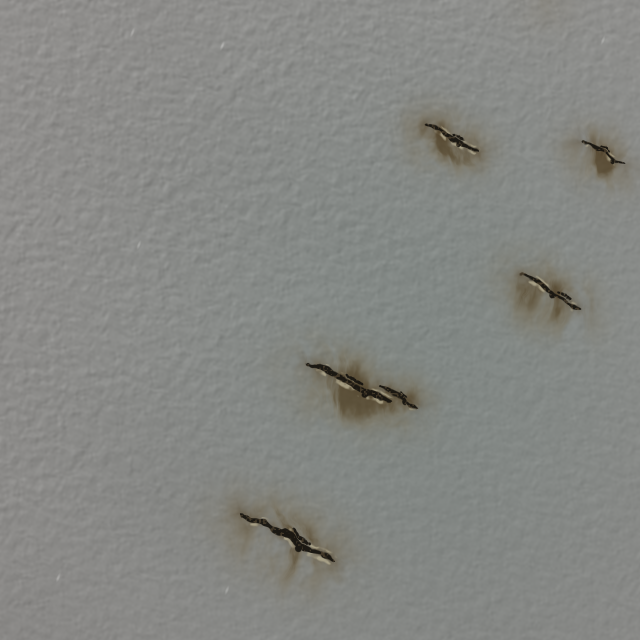
Give the GLSL for this texture, as a WebGL 2 fragment shader.

```glsl
#version 300 es
precision highp float;
// Pale painted wall with fine orange-peel grain and a few slanted, ragged slits.
// Embossed value noise gives the grain; a loop scatters the slits, each with a
// rusty fbm halo, a black core with splinters and knots, and chipped light rims.
uniform vec2 u_resolution;
out vec4 fragColor;

float hash(vec2 p) {
    vec3 q = fract(vec3(p.xyx) * 0.1031);
    q += dot(q, q.yzx + 33.33);
    return fract((q.x + q.y) * q.z);
}

float noise(vec2 p) {
    vec2 i = floor(p), f = fract(p);
    f = f * f * (3.0 - 2.0 * f);
    return mix(mix(hash(i), hash(i + vec2(1, 0)), f.x),
               mix(hash(i + vec2(0, 1)), hash(i + vec2(1, 1)), f.x), f.y);
}

float fbm(vec2 p) {
    float sum = 0.0, amp = 0.5;
    for (int i = 0; i < 4; i++) {
        sum += amp * noise(p);
        p = mat2(1.6, 1.2, -1.2, 1.6) * p + 17.3;
        amp *= 0.5;
    }
    return sum / 0.94;
}

// Height of the paint surface
float grain(vec2 p) {
    p += 0.006 * vec2(noise(p * 45.0), noise(p * 45.0 + 31.0));
    vec2 r = mat2(0.85, 0.53, -0.53, 0.85) * p;
    return 0.65 * noise(r * vec2(75, 100)) + 0.35 * noise(r * 165.0 + 9.0);
}

// Coverage of a shape from its signed distance
float cover(float d, float soft) {
    return 1.0 - smoothstep(-soft, soft, d);
}

// Ragged sliver of half length h and half width w, tapered at both ends
float sliver(vec2 q, float h, float w) {
    float t = clamp(1.0 - q.x * q.x / (h * h), 0.0, 1.0);
    return max(abs(q.y) - w * pow(t, 0.3), abs(q.x) - h);
}

vec3 wall(vec2 p) {
    float cool = exp(-dot((p - vec2(0.66, 0.45)) * vec2(1.5, 1.3), (p - vec2(0.66, 0.45)) * vec2(1.5, 1.3)) * 2.2);
    vec3 col = mix(vec3(0.555, 0.548, 0.54), vec3(0.506, 0.53, 0.518), cool);
    col += 0.022 * (p.y - 0.55) + 0.02 * (fbm(p * 4.0) - 0.5);
    // Light raking across the grain, softer at the lower right
    vec2 toLight = vec2(-0.0014, 0.0018);
    float relief = grain(p + toLight) - grain(p - toLight);
    col += relief * mix(0.12, 0.065, smoothstep(0.4, 1.5, p.x + 1.0 - p.y));
    col += 0.012 * (noise(p * 260.0) - 0.5);
    // Sparse pale flecks
    vec2 cell = floor(p * 7.0), f = fract(p * 7.0) - 0.3 - 0.4 * vec2(hash(cell + 5.0), hash(cell + 8.0));
    f.x -= 0.35 * f.y;
    float fleck = cover(length(f * vec2(1.0, 0.4)) - 0.013, 0.012);
    return col + 0.1 * fleck * step(0.9, hash(cell + 2.0));
}

void main() {
    vec2 p = gl_FragCoord.xy / u_resolution;
    float soft = max(0.0013, 0.8 / u_resolution.y);
    float cloud = fbm(p * vec2(20, 14) + 3.0);
    float wisp = fbm(p * vec2(42, 20) + 2.5 * cloud);
    float rough = noise(p * 150.0), fine = noise(p * 330.0);

    float stain = 0.3 * exp(-dot(p - vec2(0.85, 1.0), p - vec2(0.85, 1.0)) * 500.0) * wisp;
    float scorch = 0.0, core = 0.0, chip = 0.0;
    for (int k = 0; k < 6; k++) {
        float i = float(k);
        // Slits climb the wall to the right, straying from the diagonal
        vec2 center = vec2(0.45 + 0.095 * i, 0.188 + 0.127 * i);
        center.x += 0.16 * exp(-(i - 3.5) * (i - 3.5)) * cos(3.1416 * (i + 1.0));
        center.y += 0.09 * sin(2.1 * i - 0.3);
        float h = 0.083 - 0.009 * i - 0.03 * exp(-4.0 * (i - 2.0) * (i - 2.0));
        float angle = 0.47 + 0.12 * (hash(vec2(i, 4.0)) - 0.5);
        float c = cos(angle), s = sin(angle);
        vec2 d = p - center, q = vec2(c * d.x - s * d.y, s * d.x + c * d.y);

        // Rust halo, drawn slightly downwards
        vec2 e = (q + vec2(0.0, 0.01)) / vec2(h * 0.85 + 0.018, h * 0.4 + 0.024);
        stain = max(stain, exp(-dot(e, e)) * smoothstep(0.12, 0.85, 0.5 * cloud + 0.5 * wisp) * 1.5);
        scorch = max(scorch, exp(-max(sliver(q, h, 0.003), 0.0) * 110.0) * wisp);

        // Black core with a side splinter and knots
        q.y += 0.009 * (noise(vec2(q.x * 45.0, i * 7.0)) - 0.5) + 0.003 * (rough - 0.5);
        float w = 0.0012 + 0.042 * h;
        float slit = sliver(q, h, w * (0.55 + 0.9 * noise(vec2(q.x * 90.0, i + 40.0))));
        float shift = h * (0.5 * hash(vec2(i, 9.0)) - 0.1);
        slit = min(slit, sliver(q - vec2(shift, 1.9 * w), h * 0.22, w * 0.65) + 0.002 * (fine - 0.4));
        slit = min(slit, length(q - vec2(h * 0.5 - shift, -w)) - 1.3 * w + 0.003 * (rough - 0.5));
        slit = min(slit, length(q + vec2(h * 0.95, 0.0)) - 0.7 * w);
        core = max(core, cover(slit, soft));

        // Lifted paint along the rims, brightest below
        float rim = sliver(q + vec2(-0.1 * h, 1.5 * w), h * 0.85, w * 0.8);
        rim = min(rim, sliver(q - vec2(0.2 * h, 1.6 * w), h * 0.8, w * 0.4));
        float patches = smoothstep(0.5, 0.75, 0.65 * noise(vec2(q.x * 70.0, i + 80.0)) + 0.35 * rough);
        chip = max(chip, cover(rim, soft * 1.5) * patches);
    }

    vec3 col = wall(p);
    vec3 rust = mix(vec3(0.47, 0.42, 0.32), vec3(0.34, 0.28, 0.18), smoothstep(0.35, 1.0, stain));
    col = mix(col, rust + 0.25 * (col - 0.53), clamp(stain * 1.05, 0.0, 0.85));
    col = mix(col, vec3(0.31, 0.25, 0.16), clamp(scorch * 0.75, 0.0, 0.7));
    col = mix(col, vec3(0.71, 0.68, 0.57), chip * 0.8);
    vec3 black = mix(vec3(0.09, 0.08, 0.06), vec3(0.25, 0.21, 0.15), smoothstep(0.55, 0.9, fine));
    fragColor = vec4(mix(col, black, core * 0.95), 1.0);
}
```
